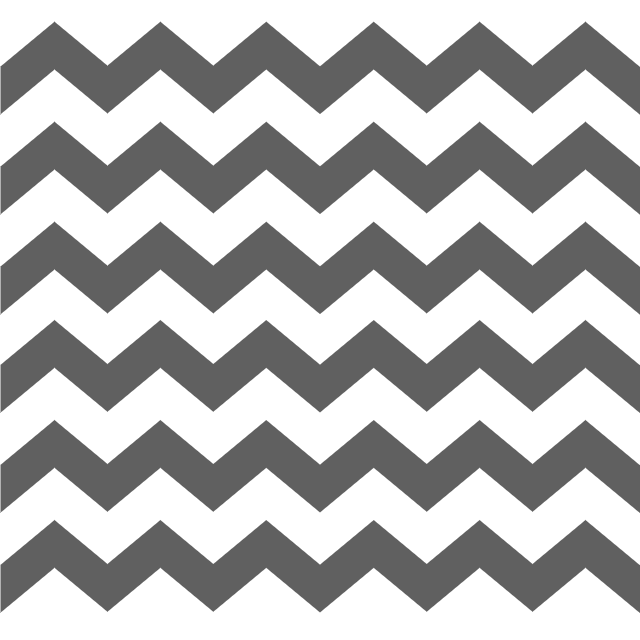
Reproduce this pattern procedurally as a Shadertoy shader.

```glsl
// Draws six rows of grey chevron zigzag bands on white.

const vec3 PAPER = vec3(1.0);
const vec3 GREY = vec3(0.378);

const float SLOPE = 0.83;         // rise of a band per unit across
const float PEAK_SPACING = 0.1654;
const float FIRST_PEAK = 0.0840;  // distance of the inner peaks from the centre line
const float BAND_HEIGHT = 0.0747; // measured vertically
const float TOP_MARGIN = 0.0339;
const float ROW_SPACING = 0.15625;
const float MID_SHIFT = 0.0026;   // lower three rows sit slightly closer
const float LEFT_MARGIN = 0.0008;
const int ROWS = 6;

// Drop below the nearest peak; the zigzag mirrors about the centre line.
float zigzagDrop(float x, float spacing, float firstPeak, float slope) {
    float side = abs(x - 0.5) - firstPeak;
    float peak = clamp(floor(side / spacing + 0.5), 0.0, 2.0);
    return slope * abs(side - peak * spacing);
}

// Signed distance to a sloping band whose upper edge is at depth zero.
float bandDistance(float depth, float height, float slope) {
    return (abs(depth - 0.5 * height) - 0.5 * height) / sqrt(1.0 + slope * slope);
}

// Smooth fill, one pixel wide at its edge.
float coverage(float dist, float pixel) {
    return clamp(0.5 - dist / pixel, 0.0, 1.0);
}

// Depth of a row's peaks below the top of the canvas.
float rowTop(int row) {
    return TOP_MARGIN + float(row) * ROW_SPACING - (row >= ROWS / 2 ? MID_SHIFT : 0.0);
}

void mainImage(out vec4 fragColor, in vec2 fragCoord) {
    vec2 uv = fragCoord / iResolution.xy;
    float pixel = 1.0 / min(iResolution.x, iResolution.y);

    // Straighten the zigzag, then stack the bands
    float depth = 1.0 - uv.y - zigzagDrop(uv.x, PEAK_SPACING, FIRST_PEAK, SLOPE);
    float dist = 1.0;
    for (int row = 0; row < ROWS; row++) {
        dist = min(dist, bandDistance(depth - rowTop(row), BAND_HEIGHT, SLOPE));
    }

    // Trim to the thin margin at the left
    dist = max(dist, LEFT_MARGIN - uv.x);

    fragColor = vec4(mix(PAPER, GREY, coverage(dist, pixel)), 1.0);
}
```
